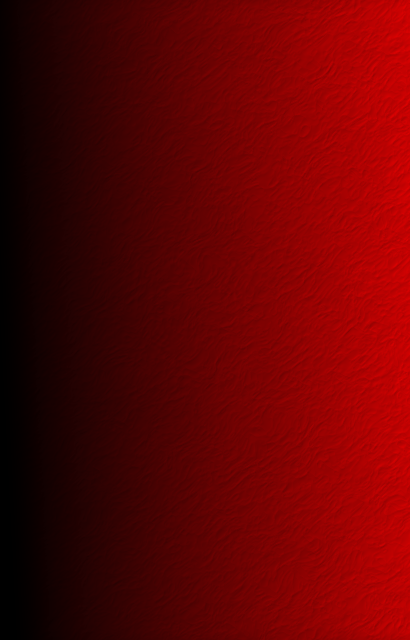
A Shadertoy shader for this background:

```glsl
// Dark red leather, lit from the right and fading to black on the left.

float hash(vec2 p) {
    vec3 q = fract(vec3(p.xyx) * 0.1031);
    q += dot(q, q.yzx + 33.33);
    return fract((q.x + q.y) * q.z);
}

float valueNoise(vec2 p) {
    vec2 cell = floor(p);
    vec2 f = fract(p);
    vec2 s = f * f * (3.0 - 2.0 * f);
    float low = mix(hash(cell), hash(cell + vec2(1.0, 0.0)), s.x);
    float high = mix(hash(cell + vec2(0.0, 1.0)), hash(cell + vec2(1.0)), s.x);
    return mix(low, high, s.y);
}

mat2 rotation(float angle) {
    float c = cos(angle);
    float s = sin(angle);
    return mat2(c, -s, s, c);
}

// Short fine creases that mostly rise to the right.
float leatherHeight(vec2 p) {
    vec2 bend = vec2(valueNoise(p * 18.0), valueNoise(p * 18.0 + 47.0)) - 0.5;
    p += 0.022 * bend;
    float height = 0.0;
    float weight = 0.5;
    float frequency = 34.0;
    float angle = 0.6;
    for (int octave = 0; octave < 3; octave++) {
        vec2 q = rotation(angle) * p * frequency * vec2(1.0, 1.0);
        q = q * vec2(0.85, 1.5) + 19.0 * float(octave);
        float ridge = abs(2.0 * valueNoise(q) - 1.0);
        height += weight * sqrt(ridge + 0.04);
        frequency *= 1.65;
        weight *= 0.8;
        angle += 0.25 - 0.4 * float(octave);
    }
    return height;
}

// Faint curved folds, strongest on a ring of the given radius.
float foldRing(vec2 p, vec2 center, float radius) {
    float r = length(p - center);
    float offset = (r - radius) / (0.5 * radius);
    float wobble = valueNoise(p * 24.0);
    float broken = smoothstep(0.35, 0.75, valueNoise(p * 18.0 + 81.0));
    return exp(-offset * offset) * broken * sin(r * 320.0 + wobble * 9.0);
}

// Slope of the surface toward the light at the upper left.
float relief(vec2 p) {
    vec2 stepToLight = vec2(-0.0012, 0.0018);
    return leatherHeight(p + stepToLight) - leatherHeight(p - stepToLight);
}

// Red level across the canvas, with the dark side wider at the bottom.
float sideLight(vec2 uv) {
    float across = uv.x + 0.09 * (0.9 * uv.y - 0.45);
    float level = 0.765 * max(across + 0.005, 0.0);
    return level * smoothstep(-0.08, 0.10, across);
}

void mainImage(out vec4 fragColor, in vec2 fragCoord) {
    vec2 uv = fragCoord / iResolution.xy;
    vec2 p = fragCoord / iResolution.x;
    float aspect = iResolution.y / iResolution.x;

    // Grain and folds scale the light, so the shadow side stays black.
    float grain = clamp(relief(p) * 0.32, -0.18, 0.13);
    float folds = foldRing(p, vec2(0.47, 0.52 * aspect), 0.13)
                + foldRing(p, vec2(0.74, 0.52 * aspect), 0.07);
    float mottling = valueNoise(p * 9.0) - 0.5;
    float surface = 1.0 + grain + 0.03 * folds + 0.04 * mottling;

    // Thin darker rim along the top and bottom.
    float rim = smoothstep(-0.03, 0.025, min(uv.y, 1.0 - uv.y));
    float red = sideLight(uv) * surface * mix(0.85, 1.0, rim);

    vec3 color = vec3(red, vec2(0.008) * smoothstep(0.0, 0.2, red));
    fragColor = vec4(color, 1.0);
}
```
